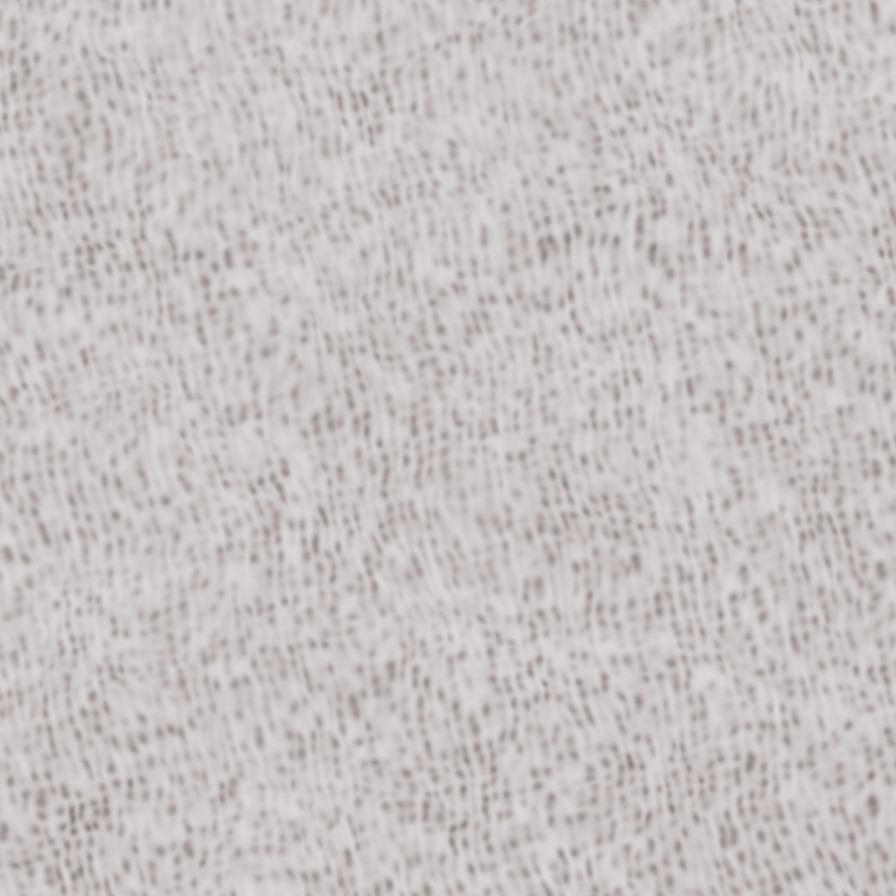
Reproduce this texture procedurally as a WebGL 1 fragment shader.

```glsl
precision highp float;
uniform vec2 u_resolution;

vec2 hash2(vec2 p) {
  vec3 q = fract(p.xyx * vec3(0.1031, 0.1030, 0.0973));
  q += dot(q, q.yzx + 33.33);
  return fract((q.xx + q.yz) * q.zy);
}

float gradDot(vec2 cell, vec2 f, vec2 corner) {
  float angle = 6.2832 * hash2(cell + corner).x;
  return dot(vec2(cos(angle), sin(angle)), f - corner);
}

// Gradient noise, roughly -0.7 to 0.7
float noise(vec2 p) {
  vec2 cell = floor(p);
  vec2 f = p - cell;
  vec2 s = f * f * f * (f * (f * 6.0 - 15.0) + 10.0);
  float low = mix(gradDot(cell, f, vec2(0.0)), gradDot(cell, f, vec2(1.0, 0.0)), s.x);
  float high = mix(gradDot(cell, f, vec2(0.0, 1.0)), gradDot(cell, f, vec2(1.0)), s.x);
  return mix(low, high, s.y);
}

// Soft dark gaps at the crossings of the threads
float threadGaps(vec2 weave) {
  vec2 cell = floor(weave);
  float gaps = 0.0;
  for (int y = -1; y <= 1; y++) {
    for (int x = -1; x <= 1; x++) {
      vec2 id = cell + vec2(float(x), float(y));
      vec2 jitter = (hash2(id + 100.0) - 0.5) * vec2(0.34, 0.44);
      vec2 d = (weave - id - 0.5 - jitter) * vec2(1.12, 0.9);
      float depth = hash2(id + 317.0).y;
      gaps += depth * exp(-dot(d, d) * 6.6);
    }
  }
  return gaps;
}

void main() {
  vec2 uv = gl_FragCoord.xy / min(u_resolution.x, u_resolution.y);

  // Tilted thread grid, bent by slow and fine warps
  float tilt = 0.19;
  vec2 weave = mat2(cos(tilt), -sin(tilt), sin(tilt), cos(tilt)) * uv;
  weave = weave * vec2(71.0, 66.0) + 200.0;
  weave += 1.2 * vec2(noise(weave * 0.11), noise(weave * 0.11 + 57.0));
  weave += 0.3 * vec2(noise(weave * 0.6 + 13.0), noise(weave * 0.6 + 91.0));

  // Gaps open toward the lower right and in loose patches
  float openness = mix(0.78, 1.2, 0.5 * (uv.x + 1.0 - uv.y));
  openness += 0.4 * noise(uv * 5.0 + 20.0) + 0.35 * noise(uv * 15.0 + 40.0);
  float light = 0.89 - 0.78 * openness * threadGaps(weave);

  // Upright fibres, fuzzy lint and broad shading
  light += 0.17 * noise(weave * vec2(1.5, 0.6) + 7.0);
  light += 0.12 * noise(weave * 0.45 + 31.0);
  light += 0.06 * noise(uv * 6.0 + 70.0);

  vec3 gapBrown = vec3(0.60, 0.56, 0.545);
  vec3 threadWhite = vec3(0.86, 0.845, 0.85);
  vec3 color = mix(gapBrown, threadWhite, clamp(light, -0.2, 1.12));
  gl_FragColor = vec4(color, 1.0);
}
```
